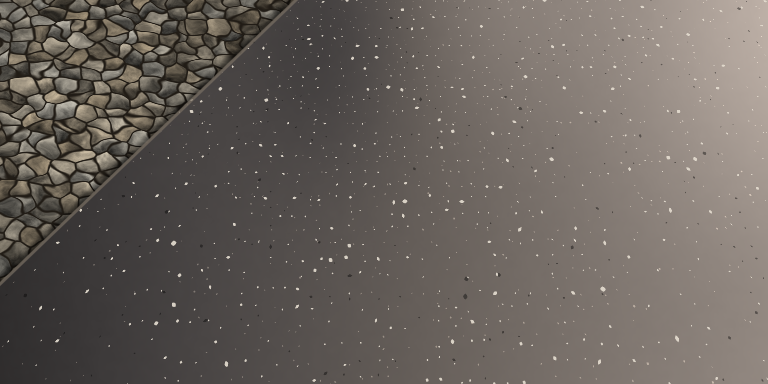
A WebGL 1 fragment shader for this texture:

```glsl
precision highp float;
uniform vec2 u_resolution;

vec2 hash22(vec2 p) {
  vec3 q = fract(p.xyx * vec3(0.1031, 0.1030, 0.0973));
  q += dot(q, q.yzx + 33.33);
  return fract((q.xx + q.yz) * q.zy);
}

float noise(vec2 p) {
  vec2 i = floor(p);
  vec2 f = fract(p);
  f = f * f * (3.0 - 2.0 * f);
  float low = mix(hash22(i).x, hash22(i + vec2(1.0, 0.0)).x, f.x);
  float high = mix(hash22(i + vec2(0.0, 1.0)).x, hash22(i + 1.0).x, f.x);
  return mix(low, high, f.y);
}

float fbm(vec2 p) {
  float sum = 0.0;
  float amp = 0.5;
  for (int i = 0; i < 4; i++) {
    sum += amp * noise(p);
    p = p * 2.03 + 7.1;
    amp *= 0.5;
  }
  return sum;
}

float glow(vec2 p, vec2 center, vec2 size) {
  vec2 d = (p - center) / size;
  return exp(-dot(d, d));
}

// Ground coordinates receding towards a horizon above the canvas
vec2 groundPlane(vec2 p, float horizon) {
  float depth = horizon - p.y;
  return vec2((p.x - 1.0) * 70.0, 175.0) / depth;
}

// One randomly shaped chip per cell, returned as coverage
float flecks(vec2 q, float pixel, float chance, float minRadius, float maxRadius, float seed) {
  vec2 cell = floor(q);
  vec2 pick = hash22(cell + seed);
  vec2 shape = hash22(cell + seed + 41.7);
  vec2 center = 0.25 + 0.5 * hash22(cell + seed + 83.3);
  vec2 v = fract(q) - center;
  float angle = shape.x * 6.2832;
  float c = cos(angle);
  float s = sin(angle);
  v = vec2(c * v.x + s * v.y, (c * v.y - s * v.x) * (1.0 + 0.8 * shape.y));
  float radius = mix(minRadius, maxRadius, pow(pick.y, 4.0));
  float dist = mix(length(v), abs(v.x) + abs(v.y), 0.4) - radius;
  return step(pick.x, chance) * clamp(0.5 - dist / pixel, 0.0, 1.0);
}

// Angular stones: cell distance gives gaps, a random tilt shades each face
vec3 gravel(vec2 p) {
  vec2 q = p * vec2(20.0, 25.0) * (0.85 + 0.25 * p.y);
  q += 0.5 * vec2(noise(q * 1.4), noise(q * 1.4 + 19.0));
  vec2 base = floor(q);
  float nearest = 9.0;
  float second = 9.0;
  vec2 offset = vec2(0.0);
  vec2 id = vec2(0.0);
  for (int y = -1; y <= 1; y++) {
    for (int x = -1; x <= 1; x++) {
      vec2 cell = base + vec2(float(x), float(y));
      vec2 d = cell + 0.05 + 0.9 * hash22(cell) - q;
      float dist = length(d);
      if (dist < nearest) {
        second = nearest;
        nearest = dist;
        offset = d;
        id = cell;
      } else {
        second = min(second, dist);
      }
    }
  }
  vec2 rnd = hash22(id + 5.3);
  vec2 tilt = hash22(id + 27.9) - 0.5;
  float facet = smoothstep(-0.12, 0.12, dot(offset, tilt) + 0.05 * (rnd.x - 0.5));
  float light = 0.25 + 0.24 * rnd.x + 0.17 * facet - 0.16 * offset.y;
  light += 0.3 * (fbm(q * 4.0) - 0.47);
  light *= 0.8 + 0.25 * glow(p, vec2(0.25, 0.65), vec2(0.4, 0.35));
  vec3 tint = mix(vec3(1.04, 0.94, 0.78), vec3(1.0, 0.98, 0.92), rnd.y);
  float body = smoothstep(0.02, 0.2, second - nearest);
  return mix(vec3(0.13, 0.11, 0.085), light * tint, body);
}

vec3 floorBase(vec2 p) {
  float light = 0.185 + 0.195 * p.x;
  light += 0.17 * smoothstep(1.2, 2.1, p.x) * smoothstep(0.15, 1.0, p.y);
  light += 0.08 * glow(p, vec2(1.3, 1.05), vec2(0.25, 0.35));
  light -= 0.085 * glow(p, vec2(0.85, 0.9), vec2(0.22, 0.35));
  light += 0.012 * (fbm(p * 45.0) - 0.47);
  vec3 tint = mix(vec3(1.0, 0.95, 0.95), vec3(1.0, 0.93, 0.88), smoothstep(0.22, 0.42, light));
  return light * tint;
}

vec3 speckledFloor(vec2 p, float pixel) {
  vec3 color = floorBase(p);
  float horizon = 3.0;
  vec2 q = groundPlane(p, horizon);
  float cellPixel = pixel * 70.0 / (horizon - p.y);
  float density = 0.3 + 0.45 * glow(p, vec2(0.95, 0.65), vec2(0.6, 0.65));
  float dark = flecks(q * 0.9 + 3.7, cellPixel * 0.9, 0.16, 0.05, 0.16, 11.0);
  float fine = flecks(q * 1.25 + 8.3, cellPixel * 1.25, density * 0.6, 0.05, 0.1, 67.0);
  float pale = flecks(q, cellPixel, density, 0.055, 0.19, 29.0);
  color = mix(color, color * 0.5, 0.8 * dark);
  color = mix(color, color + vec3(0.3, 0.28, 0.25), 0.75 * fine);
  return mix(color, vec3(0.89, 0.86, 0.81), 0.92 * pale);
}

void main() {
  vec2 p = gl_FragCoord.xy / u_resolution.y;
  float pixel = 1.0 / u_resolution.y;
  // Positive on the floor side of the diagonal border
  float border = dot(p - vec2(0.0, 0.263), vec2(0.6924, -0.7215));
  vec3 stones = gravel(p) * mix(0.45, 1.0, smoothstep(0.0, 0.025, -border));
  vec3 color = mix(stones, speckledFloor(p, pixel), smoothstep(-pixel, pixel, border));
  float rim = 1.0 - smoothstep(0.002, 0.002 + 1.5 * pixel, abs(border - 0.002));
  color = mix(color, vec3(0.48, 0.44, 0.39), 0.7 * rim);
  gl_FragColor = vec4(color, 1.0);
}
```
